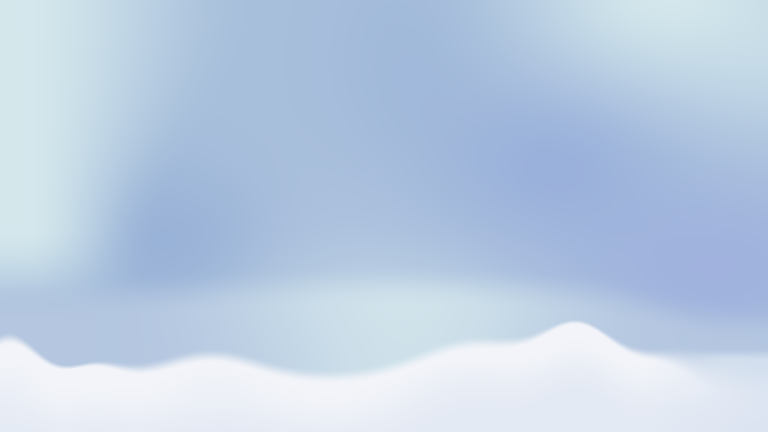
This background is drawn by a Shadertoy shader. Its source:

```glsl
#define SKY_BLUE vec3(0.66, 0.75, 0.86)
#define DEEP_BLUE vec3(0.59, 0.69, 0.84)
#define PERIWINKLE vec3(0.62, 0.69, 0.87)
#define HAZE vec3(0.71, 0.78, 0.88)
#define PALE_MINT vec3(0.84, 0.915, 0.93)
#define SNOW_LIGHT vec3(0.95, 0.957, 0.975)
#define SNOW_SHADE vec3(0.885, 0.91, 0.952)
#define SNOW_BASE 0.125

// Soft elliptical falloff
float glow(vec2 p, vec2 center, vec2 radius) {
    vec2 q = (p - center) / radius;
    return exp(-dot(q, q));
}

float bump(float x, float center, float width) {
    float d = (x - center) / width;
    return exp(-d * d);
}

float hash(vec2 p) {
    return fract(sin(dot(p, vec2(127.1, 311.7))) * 43758.55);
}

float noise(vec2 p) {
    vec2 cell = floor(p), f = fract(p);
    f = f * f * (3.0 - 2.0 * f);
    return mix(mix(hash(cell), hash(cell + vec2(1, 0)), f.x),
               mix(hash(cell + vec2(0, 1)), hash(cell + vec2(1, 1)), f.x), f.y);
}

// Height of the snow crest
float snowCrest(float x) {
    return SNOW_BASE
        + 0.092 * bump(x, 0.012, 0.05)
        + 0.030 * bump(x, 0.125, 0.045)
        + 0.052 * bump(x, 0.275, 0.085)
        + 0.080 * bump(x, 0.620, 0.100)
        + 0.115 * bump(x, 0.755, 0.065)
        + 0.045 * bump(x, 0.870, 0.060);
}

vec3 skyColor(vec2 p) {
    vec3 color = SKY_BLUE;
    color = mix(color, HAZE, 0.45 * glow(p, vec2(0.48, 0.42), vec2(0.22, 0.20)));
    color = mix(color, DEEP_BLUE, 0.90 * glow(p, vec2(0.22, 0.43), vec2(0.13, 0.19)));
    color = mix(color, DEEP_BLUE, 0.45 * glow(p, vec2(0.55, 0.88), vec2(0.12, 0.28)));
    color = mix(color, PERIWINKLE, 0.85 * glow(p, vec2(0.93, 0.38), vec2(0.24, 0.22)));
    color = mix(color, vec3(0.59, 0.68, 0.855), 0.90 * glow(p, vec2(0.73, 0.64), vec2(0.15, 0.20)));

    // Light from the upper right
    color = mix(color, PALE_MINT, 0.95 * glow(p, vec2(0.87, 1.03), vec2(0.19, 0.23)));
    color = mix(color, PALE_MINT, 0.50 * glow(p, vec2(1.04, 0.88), vec2(0.17, 0.20)));

    // Light on the left, widening upward
    float rise = smoothstep(0.40, 1.0, p.y);
    float edge = mix(0.115, 0.175, rise);
    float spread = mix(0.085, 0.16, rise);
    float leftLight = 1.0 - smoothstep(edge - spread, edge + spread, p.x);
    color = mix(color, PALE_MINT, 0.96 * leftLight * smoothstep(0.24, 0.48, p.y));

    // Low haze and the bright horizon
    float hazeTop = 0.30 + 0.035 * bump(p.x, 0.5, 0.3) - 0.05 * smoothstep(0.75, 0.95, p.x);
    float haze = 1.0 - smoothstep(hazeTop - 0.045, hazeTop + 0.055, p.y);
    color = mix(color, HAZE, 0.90 * haze);
    color = mix(color, PALE_MINT, 0.75 * haze * bump(p.x, 0.53, 0.20));
    color = mix(color, PALE_MINT, 0.30 * glow(p, vec2(0.50, 0.32), vec2(0.20, 0.11)));
    return color;
}

vec3 addSnow(vec3 color, vec2 p) {
    // Faint distant bank at the right
    float bank = 1.0 - smoothstep(0.165, 0.195, p.y);
    color = mix(color, vec3(0.82, 0.87, 0.93), bank * smoothstep(0.86, 0.95, p.x));

    // Main drift, crisp on the peak and misty in the valleys
    float depth = snowCrest(p.x) - p.y;
    float softness = 0.018 - 0.012 * max(bump(p.x, 0.755, 0.08), bump(p.x, 0.1, 0.07));
    softness += 0.04 * smoothstep(0.84, 0.95, p.x);
    float cover = smoothstep(-softness, softness, depth);
    float shade = smoothstep(0.015, 0.17, depth + 0.035 * (noise(p * vec2(7.0, 16.0)) - 0.5));
    vec3 snow = mix(SNOW_LIGHT, SNOW_SHADE, 0.85 * shade);
    snow = mix(snow, SNOW_LIGHT, 0.45 * glow(p, vec2(0.15, 0.08), vec2(0.22, 0.06)));
    snow = mix(snow, vec3(0.85, 0.885, 0.942), 0.8 * smoothstep(0.82, 1.0, p.x));
    return mix(color, snow, cover);
}

void mainImage(out vec4 fragColor, in vec2 fragCoord) {
    vec2 p = fragCoord / iResolution.xy;
    fragColor = vec4(addSnow(skyColor(p), p), 1.0);
}
```
